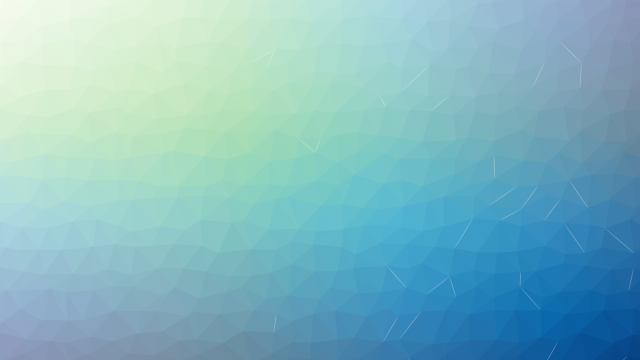
Write a WebGL 1 fragment shader that draws this background.

```glsl
precision highp float;
// A low-poly gradient: a jittered grid is split into triangles, each filled flat.
// One palette runs left to right and again top to bottom; the two are blended
// perceptually at each triangle's centre. A few edges catch the light as streaks.

uniform vec2 u_resolution;

const float ROWS = 16.0;           // grid cells over the canvas height
const float JITTER = 0.31;         // vertex offset, in cells
const float STREAK_WIDTH = 0.032;  // in cells
const float STREAK_LIGHT = 0.24;
const float STREAKS_LEFT = 0.015;  // share of cells with a streak
const float STREAKS_RIGHT = 0.13;

const vec3 IVORY = vec3(0.969, 0.988, 0.941);
const vec3 MIST = vec3(0.878, 0.953, 0.859);
const vec3 PALE_GREEN = vec3(0.800, 0.922, 0.773);
const vec3 MINT = vec3(0.659, 0.867, 0.710);
const vec3 AQUA = vec3(0.482, 0.800, 0.769);
const vec3 SKY = vec3(0.306, 0.702, 0.827);
const vec3 AZURE = vec3(0.169, 0.549, 0.745);
const vec3 COBALT = vec3(0.031, 0.408, 0.675);
const vec3 NAVY = vec3(0.031, 0.251, 0.506);

// Linear RGB to white-relative XYZ and back (column-major)
const mat3 TO_XYZ = mat3(0.4339, 0.2126, 0.0177,
                         0.3762, 0.7152, 0.1095,
                         0.1899, 0.0722, 0.8727);
const mat3 FROM_XYZ = mat3(3.0801, -0.9213, 0.0528,
                           -1.5371, 1.8760, -0.2040,
                           -0.5429, 0.0453, 1.1514);

vec2 hash2(vec2 p) {
  vec3 q = fract(p.xyx * vec3(0.1031, 0.1030, 0.0973));
  q += dot(q, q.yzx + 33.33);
  return fract((q.xx + q.yz) * q.zy);
}

vec3 palette(float t) {
  float s = clamp(t, 0.0, 1.0) * 8.0;
  vec3 c = mix(IVORY, MIST, clamp(s, 0.0, 1.0));
  c = mix(c, PALE_GREEN, clamp(s - 1.0, 0.0, 1.0));
  c = mix(c, MINT, clamp(s - 2.0, 0.0, 1.0));
  c = mix(c, AQUA, clamp(s - 3.0, 0.0, 1.0));
  c = mix(c, SKY, clamp(s - 4.0, 0.0, 1.0));
  c = mix(c, AZURE, clamp(s - 5.0, 0.0, 1.0));
  c = mix(c, COBALT, clamp(s - 6.0, 0.0, 1.0));
  return mix(c, NAVY, clamp(s - 7.0, 0.0, 1.0));
}

// Cube-root XYZ: mixing here equals mixing in Lab
vec3 toPerceptual(vec3 c) {
  return pow(TO_XYZ * pow(c, vec3(2.2)), vec3(1.0 / 3.0));
}

vec3 gradient(vec2 uv) {
  vec3 c = 0.5 * (toPerceptual(palette(uv.x)) + toPerceptual(palette(1.0 - uv.y)));
  return pow(max(FROM_XYZ * (c * c * c), 0.0), vec3(1.0 / 2.2));
}

vec2 vertex(vec2 id) {
  return id + JITTER * (2.0 * hash2(id + 50.0) - 1.0);
}

// Signed distance to the line a-b, positive on its left
float side(vec2 p, vec2 a, vec2 b) {
  vec2 e = b - a;
  vec2 d = p - a;
  return (e.x * d.y - e.y * d.x) / length(e);
}

// Adds a counter-clockwise triangle's colour, weighted by its coverage
void addTriangle(vec2 p, vec2 a, vec2 b, vec2 c, vec2 size, float pixel, inout vec4 sum) {
  float d = min(side(p, a, b), min(side(p, b, c), side(p, c, a)));
  float cover = clamp(d / pixel + 0.5, 0.0, 1.0);
  if (cover > 0.0) sum += cover * vec4(gradient((a + b + c) / (3.0 * size)), 1.0);
}

// Thin line from a to b that fades towards both ends
float streak(vec2 p, vec2 a, vec2 b, float pixel) {
  vec2 e = b - a;
  float h = clamp(dot(p - a, e) / dot(e, e), 0.0, 1.0);
  float d = length(p - a - e * h);
  float edge = 0.5 * max(pixel, STREAK_WIDTH);
  return (1.0 - smoothstep(0.0, 2.0 * edge, d)) * sqrt(4.0 * h * (1.0 - h));
}

void main() {
  float pixel = ROWS / u_resolution.y;
  vec2 p = gl_FragCoord.xy * pixel;
  vec2 size = u_resolution * pixel;
  vec4 sum = vec4(gradient(p / size), 1.0) * 0.001;
  float light = 0.0;

  for (int j = -1; j <= 1; j++) {
    for (int i = -1; i <= 1; i++) {
      vec2 id = floor(p) + vec2(float(i), float(j));
      vec2 a = vertex(id);
      vec2 b = vertex(id + vec2(1.0, 0.0));
      vec2 c = vertex(id + vec2(1.0, 1.0));
      vec2 d = vertex(id + vec2(0.0, 1.0));

      // Split the cell along its shorter diagonal
      bool rising = distance(a, c) < distance(b, d);
      addTriangle(p, a, b, rising ? c : d, size, pixel, sum);
      addTriangle(p, rising ? a : b, c, d, size, pixel, sum);

      // Streaks grow more common towards the right
      vec2 pick = hash2(id + 211.0);
      float share = mix(STREAKS_LEFT, STREAKS_RIGHT, smoothstep(0.3, 0.9, id.x / size.x));
      vec2 start = rising ? a : d;
      vec2 end = pick.y < 0.4 ? d : (rising ? c : b);
      if (pick.y < 0.4) start = a;
      if (pick.x < share) light = max(light, streak(p, start, end, pixel));
    }
  }

  gl_FragColor = vec4(mix(sum.rgb / sum.a, vec3(1.0), STREAK_LIGHT * light), 1.0);
}
```
